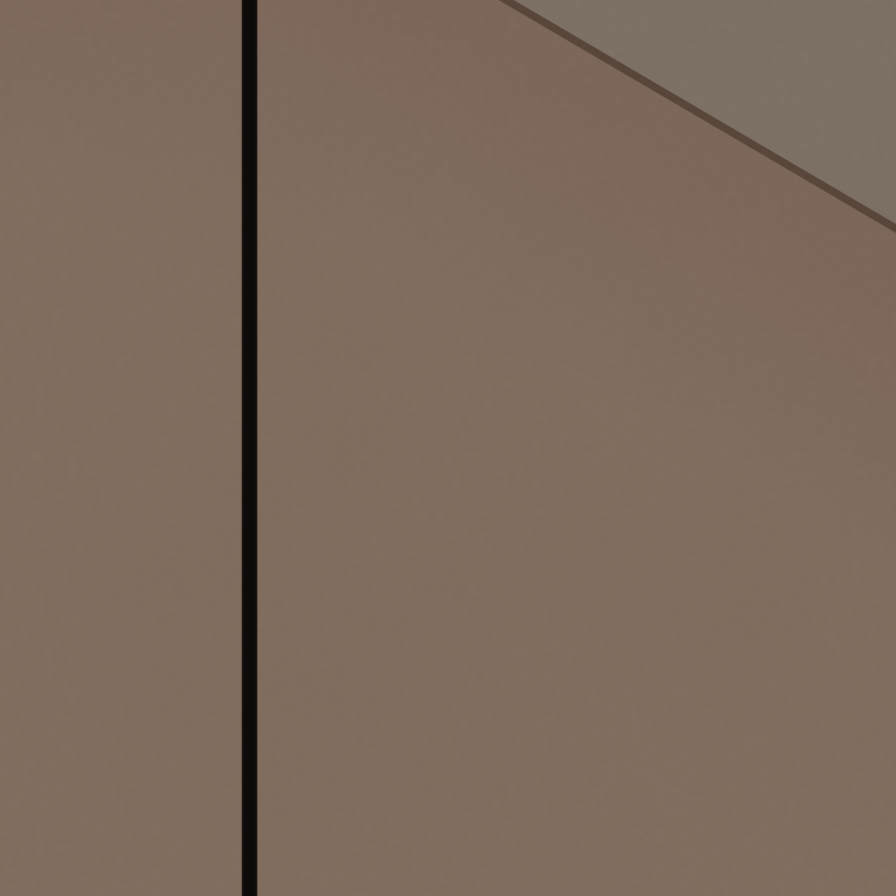
This texture is drawn by a WebGL 1 fragment shader. Its source:

```glsl
precision highp float;
// Matte brown wall panels split by a dark vertical groove, with a paler
// panel beyond a slanted seam. Distances to straight lines place the parts;
// soft gradients, cellular grain and layered sines tint the surface.

uniform vec2 u_resolution;

const vec3 PANEL_COLOR = vec3(0.503, 0.427, 0.371);
const vec3 SHADE_COLOR = vec3(0.487, 0.402, 0.352);
const vec3 CORNER_COLOR = vec3(0.488, 0.440, 0.390);
const vec3 SEAM_COLOR = vec3(0.350, 0.275, 0.232);
const vec3 GROOVE_COLOR = vec3(0.050, 0.043, 0.038);
const vec3 GROOVE_RIM = vec3(0.120, 0.085, 0.070);

const float GROOVE_X = 0.2785;
const float GROOVE_HALF = 0.0087;
const vec2 SEAM_POINT = vec2(1.0, 0.745);
const float SEAM_SLOPE = -0.586;
const float SEAM_HALF = 0.0043;
const float SHADE_REACH = 0.36;
const float GRAIN_SCALE = 110.0;
const float GRAIN_AMOUNT = 0.010;
const float MOTTLE_AMOUNT = 0.003;

vec2 hash2(vec2 p) {
    vec2 q = vec2(dot(p, vec2(127.1, 311.7)), dot(p, vec2(269.5, 183.3)));
    return fract(sin(q) * 43758.5);
}

// Distance to the nearest scattered cell point
float cellular(vec2 p) {
    vec2 cell = floor(p);
    vec2 local = fract(p);
    float nearest = 2.0;
    for (int y = -1; y <= 1; y++) {
        for (int x = -1; x <= 1; x++) {
            vec2 offset = vec2(float(x), float(y));
            vec2 delta = offset + hash2(cell + offset) - local;
            nearest = min(nearest, dot(delta, delta));
        }
    }
    return sqrt(nearest);
}

// Broad, faint unevenness
float mottle(vec2 p) {
    float sum = 0.0;
    float weight = 0.5;
    for (int i = 0; i < 4; i++) {
        sum += weight * sin(p.x + 1.7 * sin(p.y)) * sin(p.y + 1.3 * sin(p.x));
        p = mat2(1.6, 1.2, -1.2, 1.6) * p + 2.3;
        weight *= 0.6;
    }
    return sum;
}

// Antialiased coverage of the region where the distance is negative
float coverage(float dist, float pixel) {
    return 1.0 - smoothstep(-pixel, pixel, dist);
}

void main() {
    vec2 uv = gl_FragCoord.xy / u_resolution;
    float pixel = 0.8 / min(u_resolution.x, u_resolution.y);

    // Signed distances: the seam is positive on its upper right side
    vec2 seamNormal = normalize(vec2(-SEAM_SLOPE, 1.0));
    float seam = dot(uv - SEAM_POINT, seamNormal);
    float groove = abs(uv.x - GROOVE_X) - GROOVE_HALF;

    // Warm shade under the seam, weaker on the left panel
    float shade = 1.0 - smoothstep(0.0, SHADE_REACH, -seam);
    float topShade = 0.6 * smoothstep(0.78, 1.0, uv.y);
    shade = max(shade, topShade);
    vec3 color = mix(PANEL_COLOR, SHADE_COLOR, shade);

    // Paler corner panel and the seam strip
    color = mix(color, CORNER_COLOR, coverage(-seam, pixel));
    float strip = coverage(abs(seam) - SEAM_HALF, pixel);
    color = mix(color, SEAM_COLOR, strip);

    // Surface texture
    float grain = cellular(uv * GRAIN_SCALE) - 0.45;
    color += GRAIN_AMOUNT * grain + MOTTLE_AMOUNT * mottle(uv * 9.0);

    // Dark groove with slightly lighter rims
    float rim = smoothstep(-0.003, 0.0, groove);
    vec3 grooveColor = mix(GROOVE_COLOR, GROOVE_RIM, rim);
    color = mix(color, grooveColor, coverage(groove, pixel));

    gl_FragColor = vec4(color, 1.0);
}
```
